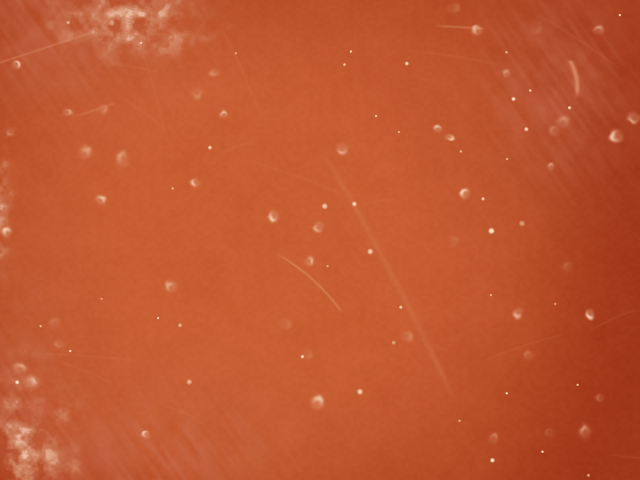
This texture is drawn by a Shadertoy shader. Its source:

```glsl
// Scuffed orange-red glazed surface with soft bubbles, bright specks, scratches and pale crusts

float hash(vec2 p) {
    return fract(sin(dot(p, vec2(127.1, 311.7))) * 43758.5453);
}

float noise(vec2 p) {
    vec2 i = floor(p), f = fract(p);
    f = f * f * (3.0 - 2.0 * f);
    return mix(mix(hash(i), hash(i + vec2(1, 0)), f.x),
               mix(hash(i + vec2(0, 1)), hash(i + vec2(1, 1)), f.x), f.y);
}

float fbm(vec2 p) {
    float sum = 0.0, amp = 0.5;
    for (int i = 0; i < 4; i++) {
        sum += amp * noise(p);
        p = p * 2.03 + 7.1;
        amp *= 0.5;
    }
    return sum;
}

float glow(vec2 p, vec2 radius) {
    p /= radius;
    return exp(-dot(p, p));
}

// Soft line that fades in along its length; bend bows it sideways
float scratch(vec2 p, vec2 a, vec2 b, float width, float bend) {
    vec2 dir = b - a;
    float len = length(dir);
    dir /= len;
    float t = dot(p - a, dir) / len;
    float d = dot(p - a, vec2(-dir.y, dir.x)) - bend * 4.0 * t * (1.0 - t);
    float ends = smoothstep(0.0, 0.3, t) * smoothstep(1.03, 0.93, t);
    return exp(-d * d / (width * width)) * ends;
}

// Blurry bubbles, each a lumpy disc with a bright crescent; x is the body, y the highlight
vec2 bubbles(vec2 p) {
    vec2 sum = vec2(0);
    vec2 cell = floor(p / 0.105);
    vec2 wobble = 0.005 * vec2(noise(p * 90.0), noise(p * 90.0 + 40.0));
    for (int k = 0; k < 9; k++) {
        vec2 id = cell + vec2(k % 3 - 1, k / 3 - 1);
        vec2 d = p + wobble - (id + vec2(hash(id + 3.7), hash(id + 9.2))) * 0.105;
        float present = step(hash(id + 21.4), 0.36 + 0.24 * smoothstep(0.6, 1.1, p.x));
        float r = mix(0.009, 0.0145, hash(id + 5.5));
        float angle = 6.283 * hash(id + 1.3);
        float dist = length(d * vec2(1.0, 0.8 + 0.4 * hash(id + 8.8)));
        float side = 0.5 + 0.5 * dot(d / (length(d) + 0.001), vec2(cos(angle), sin(angle)));
        float rim = exp(-pow((dist - 0.55 * r) / (0.35 * r), 2.0)) * side * side;
        float strength = mix(0.25, 1.0, hash(id + 14.6));
        float body = exp(-pow(dist / r, 4.0));
        sum += present * strength * vec2(0.42 * body + 0.6 * rim, strength * strength * rim);
    }
    return sum;
}

// Tiny sharp glints
float specks(vec2 p) {
    float sum = 0.0;
    vec2 cell = floor(p / 0.09);
    for (int k = 0; k < 9; k++) {
        vec2 id = cell + vec2(k % 3 - 1, k / 3 - 1);
        vec2 d = p - (id + vec2(hash(id + 31.7), hash(id + 44.2))) * 0.09;
        float r = mix(0.0026, 0.0068, pow(hash(id + 52.5), 3.0));
        float present = step(hash(id + 61.4), 0.28);
        sum += present * mix(0.4, 1.0, hash(id + 77.1)) * smoothstep(r * 1.4, r * 0.3, length(d));
    }
    return sum;
}

void mainImage(out vec4 fragColor, in vec2 fragCoord) {
    vec2 p = fragCoord / iResolution.y;
    p.x *= 1.3333 * iResolution.y / iResolution.x;

    // Base glaze, darker and redder towards the edges, most of all at the right
    float cloud = fbm(p * 3.0);
    float edge = length((p - vec2(0.55, 0.5)) * vec2(0.95, 0.95)) + 0.2 * (cloud - 0.47);
    vec3 color = mix(vec3(0.785, 0.367, 0.198), vec3(0.665, 0.25, 0.12), smoothstep(0.26, 0.80, edge));
    color -= vec3(0.035, 0.035, 0.025) * smoothstep(1.0, 1.4, p.x + 0.25 * (0.5 - p.y));
    color += 0.024 * (fbm(p * 20.0) - 0.47) + 0.018 * (noise(p * 150.0) - 0.5);

    // Rosy haze with fine slanted scuffs
    float haze = glow(p - vec2(0.34, 0.05), vec2(0.22, 0.13))
               + glow(p - vec2(0.1, 0.95), vec2(0.28, 0.16))
               + glow(p - vec2(1.16, 0.82), vec2(0.15, 0.2))
               + 0.7 * glow(p - vec2(0.03, 0.2), vec2(0.12, 0.25));
    vec2 slant = vec2(p.x * 0.82 + p.y * 0.57, p.y * 0.82 - p.x * 0.57);
    float scuff = noise(slant * vec2(120.0, 12.0)) * 0.6 + fbm(p * 28.0) * 0.8 - 0.2;
    color = mix(color, vec3(0.80, 0.47, 0.38), clamp(0.6 * haze * scuff, 0.0, 0.6));

    // Pale crusts in the left corners and on the left edge
    float crustArea = glow(p - vec2(0.27, 0.955), vec2(0.12, 0.06))
                    + glow(p - vec2(0.05, 0.04), vec2(0.08, 0.14))
                    + 0.8 * glow(p - vec2(0.0, 0.56), vec2(0.02, 0.1));
    float grain = fbm(p * 38.0);
    float crust = crustArea * smoothstep(0.3, 0.62, grain);
    color = mix(color, vec3(0.83, 0.56, 0.43), min(0.95 * crust, 0.85));
    color = mix(color, vec3(0.95, 0.80, 0.70), 0.8 * crust * smoothstep(0.56, 0.74, grain));

    // Scratches: a few long ones, then random faint hairlines
    float lines = 0.5 * scratch(p, vec2(0.56, 0.48), vec2(0.712, 0.35), 0.0025, 0.012)
                + 0.2 * scratch(p, vec2(0.64, 0.74), vec2(0.945, 0.17), 0.006, 0.008)
                + 0.35 * scratch(p, vec2(-0.06, 0.85), vec2(0.2, 0.935), 0.0025, 0.0)
                + 0.3 * scratch(p, vec2(0.15, 0.755), vec2(0.24, 0.785), 0.0025, 0.0)
                + 0.4 * scratch(p, vec2(0.9, 0.947), vec2(1.01, 0.94), 0.0025, 0.0)
                + 0.8 * scratch(p, vec2(1.2, 0.79), vec2(1.187, 0.875), 0.005, -0.008);
    for (float i = 0.0; i < 16.0; i++) {
        vec2 start = vec2(1.33 * hash(vec2(i, 2.0)), hash(vec2(i, 5.0)));
        float angle = mix(-1.3, 0.5, hash(vec2(i, 8.0)));
        vec2 end = start + mix(0.06, 0.25, hash(vec2(i, 11.0))) * vec2(cos(angle), sin(angle));
        lines += 0.1 * scratch(p, start, end, 0.0025, 0.004);
    }
    color = mix(color, vec3(0.87, 0.57, 0.41), min(lines, 0.8));

    // Bubbles and glints
    vec2 bubble = bubbles(p);
    color = mix(color, vec3(0.87, 0.60, 0.46), min(bubble.x, 0.9));
    color = mix(color, vec3(0.98, 0.86, 0.74), min(bubble.y, 0.8));
    color = mix(color, vec3(1.0, 0.92, 0.78), min(specks(p), 1.0));

    fragColor = vec4(color, 1.0);
}
```
